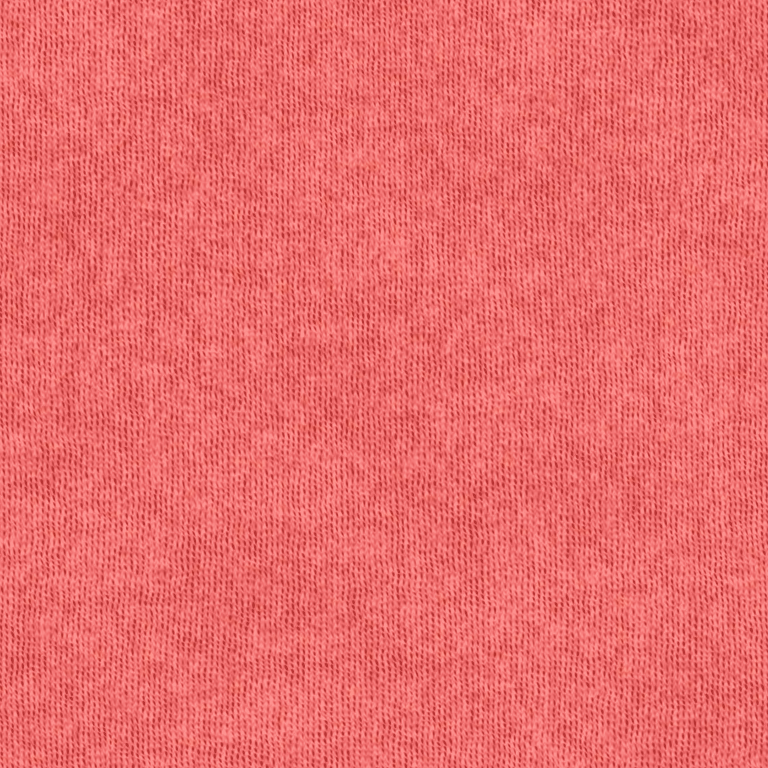
Give the GLSL for this texture, as a Shadertoy shader.

```glsl
vec2 hash2(vec2 p) {
    vec3 q = fract(p.xyx * vec3(0.1031, 0.1030, 0.0973));
    q += dot(q, q.yzx + 33.33);
    return fract((q.xx + q.yz) * q.zy);
}

float cornerSlope(vec2 cell, vec2 offset) {
    float angle = 6.2832 * hash2(cell).x;
    return dot(vec2(cos(angle), sin(angle)), offset);
}

float gradientNoise(vec2 p) {
    vec2 i = floor(p), f = fract(p);
    vec2 u = f * f * f * (f * (f * 6.0 - 15.0) + 10.0);
    vec2 e = vec2(0.0, 1.0);
    float low = mix(cornerSlope(i, f), cornerSlope(i + e.yx, f - e.yx), u.x);
    float high = mix(cornerSlope(i + e.xy, f - e.xy), cornerSlope(i + e.yy, f - e.yy), u.x);
    return mix(low, high, u.y);
}

// Dark slanted opening between two columns of stitches
float slit(vec2 f, float lean) {
    float across = (f.x + lean * f.y) / 0.2;
    float along = f.y / 0.44;
    return exp(-across * across - along * along);
}

void mainImage(out vec4 fragColor, in vec2 fragCoord) {
    vec2 uv = fragCoord / iResolution.y;

    // Stitch grid, gently pulled out of line
    vec2 grid = uv * vec2(138.0, 122.0);
    grid.x += 2.5 * gradientNoise(uv * 2.3 + 7.0) + 0.4 * gradientNoise(uv * vec2(30.0, 45.0));
    grid.y += 3.0 * gradientNoise(uv * 2.0 + 31.0) + 0.5 * gradientNoise(uv * 45.0 + 90.0);

    // Each column slides on its own, so courses do not line up
    float column = floor(grid.x);
    grid.y += 0.5 * mod(column, 2.0) + 0.5 * hash2(vec2(column, 5.0)).x;
    grid.y += 0.9 * gradientNoise(vec2(column * 0.73, uv.y * 22.0) + 300.0);
    vec2 cell = floor(grid);
    vec2 f = grid - cell - 0.5;
    vec2 rnd = hash2(cell + 200.0);

    // Openings, column grooves and the V-shaped yarn legs
    float openness = 0.5 + 0.7 * rnd.x + 0.7 * gradientNoise(uv * vec2(22.0, 26.0) + 50.0);
    float shade = 0.88 - 0.82 * openness * slit(f, 0.2 + 0.2 * rnd.y);
    shade -= 0.17 * exp(-f.x * f.x / 0.05);
    shade += 0.10 * cos(6.2832 * (grid.y - 0.9 * abs(f.x)));

    // Fibre grain, patchy yarn and broad mottling
    shade += 0.36 * gradientNoise(uv * vec2(230.0, 180.0) + 11.0);
    shade += 0.32 * gradientNoise(uv * vec2(95.0, 80.0) + 400.0);
    shade += 0.20 * gradientNoise(uv * vec2(38.0, 34.0) + 520.0);
    shade += 0.08 * gradientNoise(uv * vec2(9.0, 50.0) + 150.0);
    shade += 0.13 * gradientNoise(uv * vec2(5.0, 7.0) + 70.0);

    // Sparse pale slubs
    float slub = smoothstep(0.48, 0.66, gradientNoise(uv * vec2(42.0, 60.0) + 600.0));
    shade = mix(shade, 1.05, 0.5 * slub);

    // Shadow, yarn and highlight colours
    vec3 shadow = vec3(0.75, 0.23, 0.23);
    vec3 yarn = vec3(0.94, 0.43, 0.43);
    vec3 highlight = vec3(0.985, 0.55, 0.54);
    vec3 color = mix(shadow, yarn, clamp(shade / 0.67, -0.15, 1.0));
    color = mix(color, highlight, clamp((shade - 0.67) / 0.36, 0.0, 1.2));

    // Faint warm flecks in the dye
    float fleck = smoothstep(0.25, 0.6, gradientNoise(uv * vec2(34.0, 44.0) + 800.0));
    color -= vec3(0.0, 0.005, 0.03) * fleck;

    fragColor = vec4(color, 1.0);
}
```
